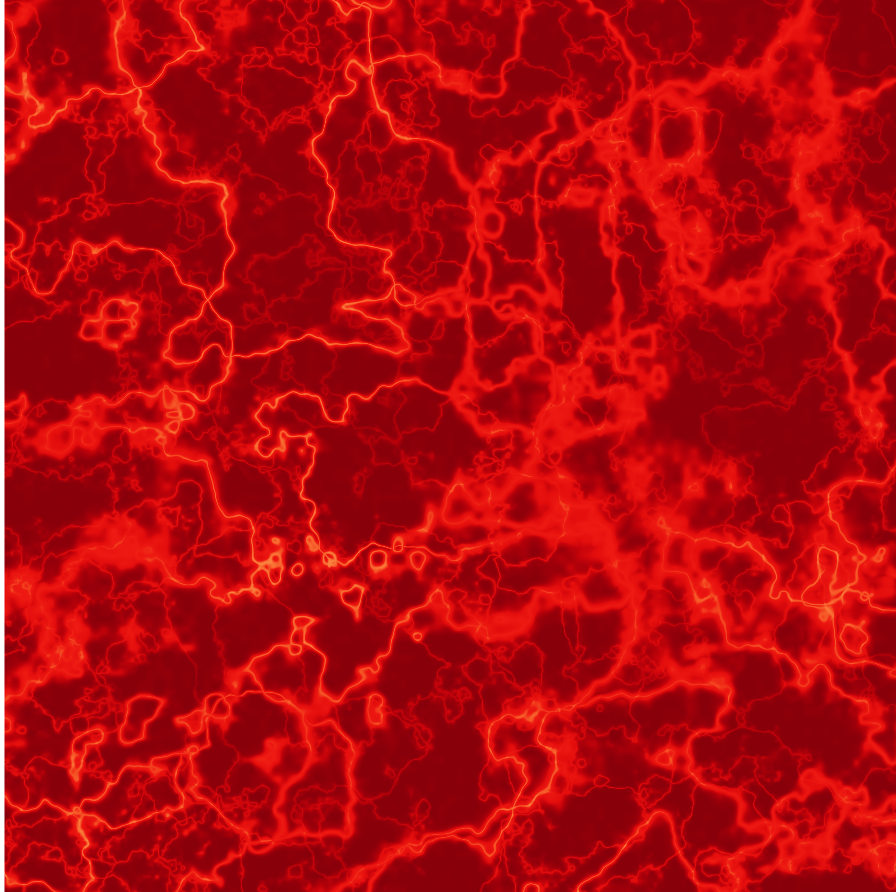
Reproduce this texture procedurally as a WebGL 2 fragment shader.

```glsl
#version 300 es
precision highp float;
// Glowing red veins over a dark crimson ground, like branching current.
// Veins are the zero contours of fractal value noise: two broad layers with
// soft halos and hot cores, two finer layers of threads, and a pale left rim.

uniform vec2 u_resolution;
out vec4 fragColor;

float hash(ivec2 cell, uint seed) {
    uint h = uint(cell.x) * 0x9E3779B1u ^ uint(cell.y) * 0x85EBCA77u ^ seed * 0xC2B2AE3Du;
    h = (h ^ (h >> 15)) * 0x2C1B3C6Du;
    h = (h ^ (h >> 12)) * 0x297A2D39u;
    h ^= h >> 15;
    return float(h >> 8) / 8388608.0 - 1.0;
}

// Smooth value noise from -1 to 1
float noise(vec2 p, uint seed) {
    ivec2 cell = ivec2(floor(p));
    vec2 t = fract(p);
    t = t * t * (3.0 - 2.0 * t);
    float low = mix(hash(cell, seed), hash(cell + ivec2(1, 0), seed), t.x);
    float high = mix(hash(cell + ivec2(0, 1), seed), hash(cell + ivec2(1, 1), seed), t.x);
    return mix(low, high, t.y);
}

float fractalNoise(vec2 p, uint seed) {
    float sum = 0.0, weight = 1.0;
    for (uint octave = 0u; octave < 5u; octave++) {
        sum += weight * noise(p, seed + octave);
        p = p * 2.03 + vec2(3.37, 7.71);
        weight *= 0.51;
    }
    return sum;
}

// Nearness to the contours of two crossing layers; zero on a vein
float veinField(vec2 p, uint seed) {
    float first = abs(fractalNoise(p, seed));
    float second = abs(fractalNoise(p * 1.13 + 5.43, seed + 20u));
    return min(first, second);
}

// Crimson through red to orange
vec3 heatColor(float heat) {
    vec3 color = mix(vec3(0.53, 0.0, 0.04), vec3(0.64, 0.0, 0.04), clamp(heat / 0.18, 0.0, 1.0));
    color = mix(color, vec3(0.76, 0.01, 0.04), clamp((heat - 0.18) / 0.20, 0.0, 1.0));
    color = mix(color, vec3(0.89, 0.05, 0.05), clamp((heat - 0.38) / 0.22, 0.0, 1.0));
    color = mix(color, vec3(0.93, 0.10, 0.07), clamp((heat - 0.60) / 0.45, 0.0, 1.0));
    color = mix(color, vec3(0.96, 0.32, 0.14), clamp((heat - 1.05) / 0.25, 0.0, 1.0));
    return mix(color, vec3(0.98, 0.50, 0.24), clamp((heat - 1.30) / 0.30, 0.0, 1.0));
}

void main() {
    vec2 p = gl_FragCoord.xy / u_resolution.y + 1.0;

    // Main veins: halo width and core strength drift across the canvas
    float vein = veinField(p * 5.2, 211u);
    float drift = smoothstep(-0.7, 0.7, noise(p * 4.3, 71u));
    float halo = exp(-pow(vein / mix(0.05, 0.15, drift), 1.4));
    float core = exp(-vein * vein / 0.0006) * smoothstep(-0.5, 0.8, noise(p * 3.7, 83u));

    // Threads in the dark cells, and a faint mottle
    float thread = exp(-veinField(p * 12.0, 131u) / 0.065);
    thread *= 0.5 + 0.25 * noise(p * 5.7, 97u);
    float mottle = 0.05 * noise(p * 95.0, 107u);

    float heat = halo + thread * (1.0 - 0.55 * halo) + 0.45 * core + mottle;

    // Pale rim along the left side
    float x = gl_FragCoord.x / u_resolution.x;
    float rim = 1.0 - smoothstep(0.004, 0.006, x);
    fragColor = vec4(mix(heatColor(heat), vec3(1.0), rim), 1.0);
}
```
